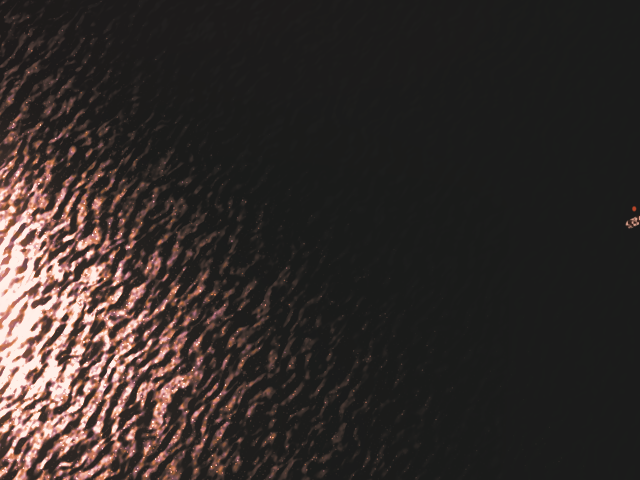
Reproduce this texture procedurally as a WebGL 2 fragment shader.

```glsl
#version 300 es
precision highp float;
// Dark open water seen from above, with a low sun glittering at the left.
// Warped wave trains and stretched noise form slanted ripples; a broad glow
// decides how much of each crest lights up, and round glints dot the fringe.

#define SUN_HEIGHT 0.30
#define GLOW_RISE 0.43
#define GLOW_WIDTH_LOW 0.53
#define GLOW_WIDTH_HIGH 0.18
#define CREST_ANGLE 1.06
#define RIPPLE_FREQ 27.0
#define GRAIN_FREQ 190.0
#define GLINT_FREQ 120.0
#define GLINT_GAIN 1.5

uniform vec2 u_resolution;
out vec4 fragColor;

float hash(vec2 cell) {
    vec3 h = fract(vec3(cell.xyx) * 0.1031);
    h += dot(h, h.yzx + 33.33);
    return fract((h.x + h.y) * h.z);
}

float noise(vec2 p) {
    vec2 i = floor(p), f = fract(p);
    f = f * f * (3.0 - 2.0 * f);
    return mix(mix(hash(i), hash(i + vec2(1, 0)), f.x),
               mix(hash(i + vec2(0, 1)), hash(i + vec2(1, 1)), f.x), f.y);
}

// Coordinates as (across, along) the crests.
vec2 crestSpace(vec2 p, float angle) {
    float c = cos(angle), s = sin(angle);
    return vec2(p.x * s - p.y * c, p.x * c + p.y * s);
}

// One wave train whose crests wander and break up.
float waveTrain(vec2 p, float angle, float freq, float seed) {
    vec2 q = crestSpace(p, angle) * freq;
    float wander = 1.5 * noise(q * vec2(0.55, 0.45) + seed) + 0.4 * noise(q * vec2(1.5, 1.3) - seed);
    return 0.5 + 0.5 * sin(6.2832 * (q.x + wander));
}

// Ripple height, slightly finer towards the far (upper) water.
float ripples(vec2 p) {
    vec2 q = p * (1.0 + 0.15 * p.y);
    vec2 chop = crestSpace(q, CREST_ANGLE - 0.1) * RIPPLE_FREQ;
    return 0.27 * waveTrain(q, CREST_ANGLE, RIPPLE_FREQ, 11.0)
         + 0.17 * waveTrain(q, CREST_ANGLE - 0.3, RIPPLE_FREQ * 1.8, 37.0)
         + 0.30 * noise(chop * vec2(3.4, 1.3) + 17.0)
         + 0.26 * noise(chop * vec2(6.2, 3.1) + 53.0);
}

// Small round sparkles, one at most per cell, mostly faint.
float glints(vec2 p) {
    vec2 cell = floor(p);
    vec2 offset = vec2(hash(cell + 7.0), hash(cell + 71.0)) * 0.5 - 0.25;
    float strength = pow(hash(cell + 131.0), 4.0);
    return strength * smoothstep(0.32, 0.06, length(fract(p) - 0.5 - offset));
}

float sunGlow(vec2 p) {
    float width = mix(GLOW_WIDTH_LOW, GLOW_WIDTH_HIGH, smoothstep(-0.1, 1.1, p.y));
    float across = p.x / width;
    float rise = (p.y - SUN_HEIGHT) / GLOW_RISE;
    return exp(-across * across - rise * rise);
}

// Ramp from dark water through copper and rose to white.
vec3 sunRamp(float t) {
    vec3 c = mix(vec3(0.105, 0.108, 0.105), vec3(0.25, 0.20, 0.18), smoothstep(0.0, 0.18, t));
    c = mix(c, vec3(0.47, 0.31, 0.27), smoothstep(0.15, 0.38, t));
    c = mix(c, vec3(0.77, 0.46, 0.40), smoothstep(0.35, 0.62, t));
    c = mix(c, vec3(0.93, 0.68, 0.62), smoothstep(0.6, 0.85, t));
    return mix(c, vec3(0.99, 0.92, 0.89), smoothstep(0.82, 1.15, t));
}

float capsule(vec2 p, vec2 a, vec2 b, float radius) {
    vec2 ab = b - a;
    float h = clamp(dot(p - a, ab) / dot(ab, ab), 0.0, 1.0);
    return length(p - a - ab * h) - radius;
}

// Boat hull with a mottled deck and an orange float above it.
vec3 drawBoat(vec3 water, vec2 p, float pixel) {
    float hull = capsule(p, vec2(-0.021, -0.003), vec2(0.012, 0.013), 0.0085);
    float buoy = length((p - vec2(-0.012, 0.029)) * vec2(1.1, 0.9)) - 0.0045;
    vec3 deck = mix(vec3(0.20, 0.13, 0.11), vec3(0.85, 0.62, 0.54), smoothstep(0.2, 0.8, noise(p * 260.0 + 80.0)));
    vec3 c = mix(water, deck, smoothstep(pixel, -pixel, hull));
    return mix(c, vec3(0.72, 0.27, 0.16), smoothstep(pixel, -pixel, buoy));
}

void main() {
    vec2 p = gl_FragCoord.xy / u_resolution.y;
    float rightEdge = u_resolution.x / u_resolution.y;
    float glow = sunGlow(p);

    // The stronger the glow, the lower the height at which a crest lights up.
    float shore = mix(0.50, 0.28, glow);
    float crest = smoothstep(shore, shore + 0.36, ripples(p));
    vec2 crestCoord = crestSpace(p, CREST_ANGLE);
    float grain = noise(crestCoord * GRAIN_FREQ * vec2(1.0, 0.8));
    float light = glow * (0.14 + 1.30 * crest * (0.45 + 0.95 * grain));
    light += GLINT_GAIN * glints(crestCoord * GLINT_FREQ) * (0.15 + 0.85 * crest) * pow(glow, 0.55);
    vec2 core = (p - vec2(-0.01, 0.38)) / vec2(0.075, 0.20);
    light += 0.55 * exp(-dot(core, core));

    vec3 color = sunRamp(light);
    // Glints shift between amber and violet.
    float tint = noise(p * 150.0 + 29.0) - 0.5;
    color += tint * vec3(0.10, 0.03, -0.22) * smoothstep(0.15, 0.5, light) * (1.0 - smoothstep(0.8, 1.1, light));
    // Faint brown haze on the far water, and dim ripple texture everywhere.
    color += vec3(0.018, 0.004, 0.006) * smoothstep(0.55, 1.0, p.y) * (1.0 - p.x / rightEdge);
    color += 0.03 * (crest - 0.3) * exp(-2.0 * p.x);

    color = drawBoat(color, p - vec2(rightEdge, 0.536), 1.0 / u_resolution.y);
    fragColor = vec4(clamp(color, 0.0, 1.0), 1.0);
}
```
